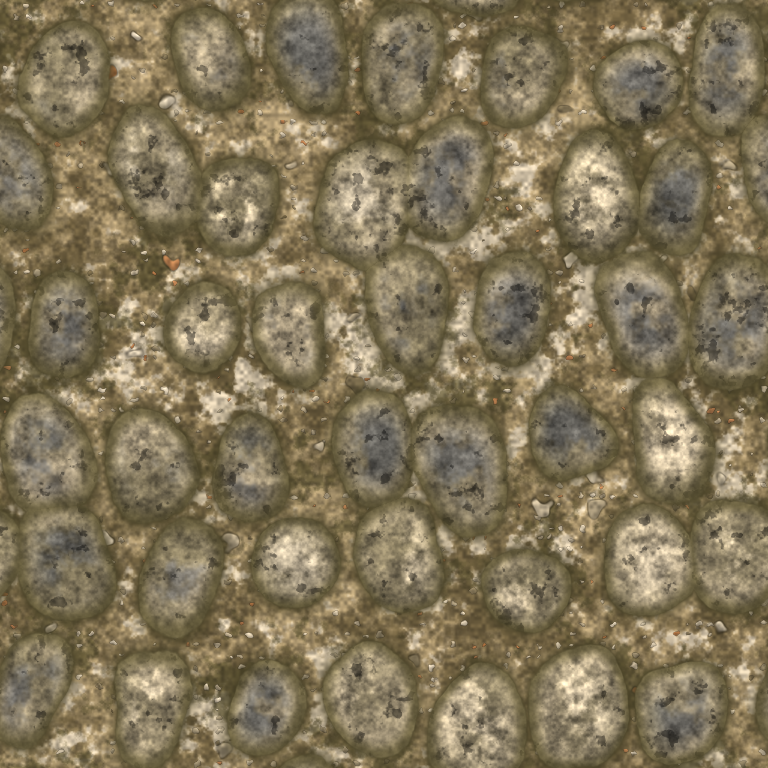
This texture is drawn by a Shadertoy shader. Its source:

```glsl
// Rounded cobbles set in gritty, mossy mortar, tiling in both directions.

// Layout, in canvas units
const vec2 GRID = vec2(7.0, 6.0);
const float JITTER = 0.34;
const vec2 RADIUS_MIN = vec2(0.044, 0.056);
const vec2 RADIUS_MAX = vec2(0.064, 0.088);
const float LEAN = 1.0;
const float WARP = 0.016;
const float SQUARENESS = 2.3;
const float EDGE_SOFTNESS = 0.0015;
const float RIM_WIDTH = 0.019;
const float SHADOW_WIDTH = 0.007;

// Colours
const vec3 OLIVE_GREY = vec3(0.47, 0.43, 0.33);
const vec3 WARM_GREY = vec3(0.68, 0.62, 0.51);
const vec3 SLATE = vec3(0.32, 0.32, 0.32);
const vec3 CREAM = vec3(0.86, 0.79, 0.67);
const vec3 EARTH = vec3(0.42, 0.36, 0.24);
const vec3 SAND = vec3(0.72, 0.63, 0.47);
const vec3 LIME = vec3(0.87, 0.81, 0.71);
const vec3 MOSS = vec3(0.32, 0.29, 0.17);
const vec3 BRICK = vec3(0.70, 0.43, 0.23);

struct Stone {
    float dist;   // signed distance to the outline
    float reach;  // 0 at the centre, 1 at the outline
    vec2 offset;  // position relative to the centre, in radii
    vec3 tint;    // random values for colouring
};

vec3 hash3(vec2 cell, float salt) {
    uvec3 v = uvec3(ivec3(vec3(cell, salt))) * 1664525u + 1013904223u;
    v.x += v.y * v.z; v.y += v.z * v.x; v.z += v.x * v.y;
    v ^= v >> 16u;
    v.x += v.y * v.z; v.y += v.z * v.x; v.z += v.x * v.y;
    return vec3(v >> 16u) / 65535.0;
}

// Value noise that wraps over the unit square
float noise(vec2 uv, float freq, float salt) {
    vec2 p = uv * freq, i = floor(p), f = p - i;
    f = f * f * (3.0 - 2.0 * f);
    vec2 a = mod(i, freq), b = mod(i + 1.0, freq);
    return mix(mix(hash3(a, salt).x, hash3(vec2(b.x, a.y), salt).x, f.x),
               mix(hash3(vec2(a.x, b.y), salt).x, hash3(b, salt).x, f.x), f.y);
}

float fbm(vec2 uv, float freq, float salt) {
    float sum = 0.0, weight = 0.5, total = 0.0;
    for (int i = 0; i < 4; i++) {
        sum += weight * noise(uv, freq, salt + float(i));
        total += weight;
        weight *= 0.6;
        freq *= 2.0;
    }
    return sum / total;
}

// Leaning, egg-shaped stones on a staggered, jittered grid
Stone nearestStone(vec2 uv) {
    Stone best = Stone(1e3, 1e3, vec2(0.0), vec3(0.0));
    vec2 p = uv + WARP * (vec2(noise(uv, 14.0, 1.0), noise(uv, 14.0, 2.0)) - 0.5);
    vec2 home = floor(p * GRID);
    for (int j = -1; j <= 1; j++)
    for (int i = -1; i <= 1; i++) {
        vec2 cell = home + vec2(i, j), id = mod(cell, GRID);
        vec3 shape = hash3(id, 11.0), place = hash3(id, 12.0);
        float stagger = 0.5 * mod(id.y, 2.0) - 0.25;
        vec2 centre = (cell + 0.5 + vec2(stagger, 0.0) + JITTER * (place.xy - 0.5)) / GRID;
        vec2 radii = mix(RADIUS_MIN, RADIUS_MAX, shape.xy);
        float angle = LEAN * (place.z - 0.5), c = cos(angle), s = sin(angle);
        vec2 q = mat2(c, s, -s, c) * (p - centre) / radii.x;
        q.y *= radii.x / radii.y;
        q.x *= 1.0 + 0.5 * (shape.z - 0.5) * q.y;
        float reach = pow(dot(pow(abs(q), vec2(SQUARENESS)), vec2(1.0)), 1.0 / SQUARENESS);
        float dist = (reach - 1.0) * radii.x;
        if (dist < best.dist)
            best = Stone(dist, reach, (p - centre) / radii, hash3(id, 13.0));
    }
    return best;
}

// One loose chip per chosen cell, lit from above
vec3 addChips(vec3 base, vec2 uv, float count, float density, float salt, float pixel) {
    vec2 p = uv * count + 0.35 * (vec2(noise(uv, count * 3.0, salt), noise(uv, count * 3.0, salt + 1.0)) - 0.5);
    vec2 cell = floor(p), id = mod(cell, count);
    vec3 place = hash3(id, salt + 2.0), kind = hash3(id, salt + 3.0);
    vec2 q = p - cell - mix(vec2(0.33), vec2(0.67), place.xy);
    float radius = mix(0.12, 0.30, place.z);
    float d = length(q * vec2(1.0, 1.0 + 0.5 * kind.z)) - radius;
    float soft = max(pixel * count, 0.05);
    float present = step(kind.x, density);
    vec3 chip = mix(mix(EARTH, LIME, sqrt(kind.y)), BRICK, step(0.86, kind.z) * 0.8);
    chip *= 0.97 + 0.25 * q.y / radius;
    base *= 1.0 - 0.35 * present * (1.0 - smoothstep(0.0, 0.12, d));
    return mix(base, chip, present * (1.0 - smoothstep(-soft, soft, d)));
}

vec3 mortarColour(vec2 uv, float dist, float pixel) {
    float grit = fbm(uv, 48.0, 50.0), region = fbm(uv, 8.0, 40.0);
    vec3 col = mix(EARTH, SAND, smoothstep(0.32, 0.66, 0.6 * grit + 0.4 * region));
    float lime = 0.5 * fbm(uv, 14.0, 60.0) + 0.5 * grit;
    col = mix(col, LIME, 0.85 * smoothstep(0.52, 0.63, lime));
    col = mix(col, MOSS, 0.7 * smoothstep(0.52, 0.66, 0.6 * fbm(uv, 10.0, 70.0) + 0.4 * fbm(uv, 64.0, 75.0)));
    col = addChips(col, uv, 72.0, 0.22, 80.0, pixel);
    col = addChips(col, uv, 25.0, 0.10, 90.0, pixel);
    col *= 1.0 + 0.45 * (noise(uv, 200.0, 95.0) - 0.5);
    return mix(col, MOSS * 0.85, 0.8 * exp(-max(dist, 0.0) / SHADOW_WIDTH));
}

vec3 stoneColour(vec2 uv, Stone stone) {
    float mottle = fbm(uv, 14.0, 20.0), fine = fbm(uv, 64.0, 30.0);
    vec3 col = mix(OLIVE_GREY, WARM_GREY, clamp(0.5 * stone.tint.z + 2.2 * (mottle - 0.4), 0.0, 1.0));
    // Worn or dark heart
    vec3 heart = mix(SLATE, CREAM, smoothstep(0.40, 0.65, stone.tint.x));
    float blotch = smoothstep(0.40, 0.62, 0.75 * fbm(uv, 20.0, 25.0) + 0.25 * fine + 0.2 * (stone.tint.y - 0.5));
    col = mix(col, heart, 0.8 * blotch * (1.0 - smoothstep(0.3, 0.95, stone.reach)));
    // Grain, dark pits and rounded shading
    col *= 1.0 + 1.1 * (fine - 0.5) + 0.28 * (noise(uv, 240.0, 35.0) - 0.5);
    col *= 1.0 - 0.4 * smoothstep(0.64, 0.74, fbm(uv, 56.0, 36.0));
    col *= 1.04 + 0.10 * stone.offset.y - 0.04 * stone.offset.x;
    float rim = smoothstep(-RIM_WIDTH, 0.0, stone.dist + 0.018 * (mottle - 0.5));
    return mix(col, MOSS * (0.85 + 0.4 * fine), 0.78 * rim);
}

void mainImage(out vec4 fragColor, in vec2 fragCoord) {
    vec2 uv = fragCoord / iResolution.xy;
    float pixel = 1.0 / iResolution.y;
    Stone stone = nearestStone(uv);
    stone.dist += 0.006 * (fbm(uv, 40.0, 5.0) - 0.5);
    float soft = max(pixel, EDGE_SOFTNESS);
    float cover = 1.0 - smoothstep(-soft, soft, stone.dist);
    vec3 col = mix(mortarColour(uv, stone.dist, pixel), stoneColour(uv, stone), cover);
    fragColor = vec4(clamp(col, 0.0, 1.0), 1.0);
}
```
